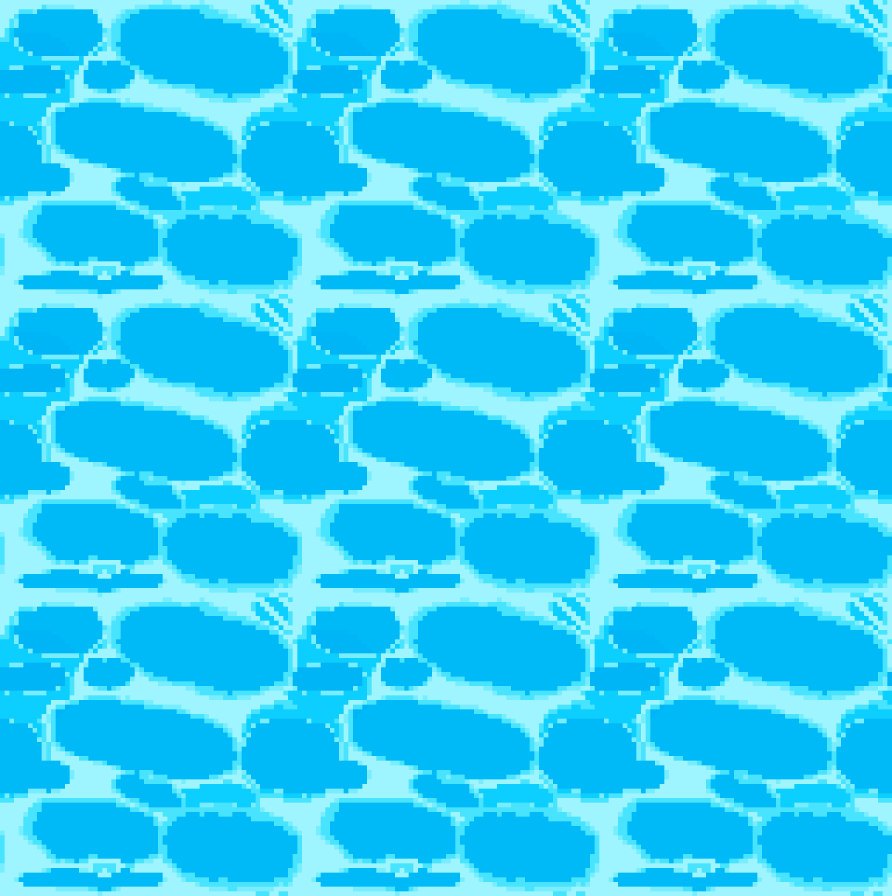
Write a Shadertoy shader that draws this texture.

```glsl
// Pixelated pool water: a square tile of dark blue cells parted by pale foam.
// Each cell is a sheared superellipse with a ragged edge, wrapped round the tile;
// foam rims, light fringes and mid-blue shallows are layered by distance.

const float REPEATS = 3.0;      // tiles across and down
const float GRID = 64.0;        // blocks per tile side
const float RAGGED = 1.5;       // edge roughness, in blocks
const float SQUARENESS = 2.6;   // superellipse exponent
const int SAMPLES = 3;          // antialiasing samples per axis

const vec3 DEEP = vec3(0.00, 0.71, 0.96);
const vec3 WATER = vec3(0.00, 0.73, 0.97);
const vec3 SHALLOW = vec3(0.05, 0.81, 1.00);
const vec3 LIGHT = vec3(0.28, 0.89, 1.00);
const vec3 MIST = vec3(0.47, 0.93, 1.00);
const vec3 FOAM = vec3(0.62, 0.96, 1.00);

// Cells: centre and half size in blocks, y pointing down
const int CELLS = 11;
const vec4 CELL[CELLS] = vec4[](
    vec4(12.6, 7.0, 9.0, 5.4), vec4(6.5, 17.3, 7.8, 3.1),
    vec4(43.5, 11.0, 18.0, 8.0), vec4(31.0, 30.3, 19.2, 7.2),
    vec4(63.0, 34.0, 10.2, 7.9), vec4(70.5, 38.3, 9.2, 3.3),
    vec4(23.6, 16.2, 5.4, 3.0), vec4(32.0, 41.9, 6.5, 2.8),
    vec4(20.3, 50.2, 13.8, 6.1), vec4(49.5, 53.5, 13.9, 7.0),
    vec4(19.5, 60.4, 15.5, 2.0));

// Shear, fringe width and foam rim width of each cell
const vec3 TRAIT[CELLS] = vec3[](
    vec3(0.0), vec3(0.0), vec3(0.17, 1.2, 2.6), vec3(0.16, 0.7, 2.5),
    vec3(0.0), vec3(0.0), vec3(0.0, 0.2, 1.9), vec3(0.25, 0.8, 0.0),
    vec3(0.08, 1.2, 2.2), vec3(0.1, 1.5, 0.0), vec3(0.0, 0.3, 0.8));

// Shallows: centre and half size
const int POOLS = 5;
const vec4 POOL[POOLS] = vec4[](
    vec4(11.8, 9.0, 10.4, 7.6), vec4(7.0, 17.0, 9.5, 10.0),
    vec4(63.0, 33.0, 11.3, 10.4), vec4(44.0, 43.5, 11.5, 4.2),
    vec4(58.5, 4.0, 4.2, 4.4));

float hash(vec2 p) {
    p = fract(p * vec2(0.1031, 0.1137));
    p += dot(p, p.yx + 33.33);
    return fract((p.x + p.y) * p.x * 17.0);
}

// Value noise that wraps after the given number of lattice steps
float wrapNoise(vec2 p, float period) {
    vec2 i = floor(p), f = fract(p);
    f = f * f * (3.0 - 2.0 * f);
    vec2 a = mod(i, period), b = mod(i + 1.0, period);
    return mix(mix(hash(a), hash(vec2(b.x, a.y)), f.x),
               mix(hash(vec2(a.x, b.y)), hash(b), f.x), f.y);
}

// Radial distance to a sheared superellipse on the wrapped tile
float blob(vec2 p, vec4 shape, float shear) {
    vec2 q = mod(p - shape.xy + 0.5 * GRID, GRID) - 0.5 * GRID;
    q.y -= shear * q.x;
    vec2 n = pow(abs(q / shape.zw) + 1e-4, vec2(SQUARENESS));
    float k = pow(n.x + n.y, 1.0 / SQUARENESS);
    return length(q) * (1.0 - 1.0 / k);
}

vec3 waterTile(vec2 p) {
    float rough = (wrapNoise(p / 4.0, GRID / 4.0) - 0.5) * RAGGED
                + (wrapNoise(p / 2.0, GRID / 2.0) - 0.5) * RAGGED * 0.6;
    float patches = 0.4 + 1.2 * wrapNoise(p / 8.0 + 3.0, GRID / 8.0);

    // Nearest water, fringe and foam rim over all cells
    float water = GRID, fringe = GRID, rim = GRID;
    for (int i = 0; i < CELLS; i++) {
        vec3 trait = TRAIT[i];
        float d = blob(p, CELL[i], trait.x) + rough;
        water = min(water, d);
        fringe = min(fringe, d - trait.y * patches);
        rim = min(rim, trait.z > 0.0 ? d - trait.z : GRID);
    }

    // Shallows with a misty border
    float pool = GRID;
    for (int i = 0; i < POOLS; i++)
        pool = min(pool, blob(p, POOL[i], 0.0) + rough);
    vec3 color = pool < -0.6 ? SHALLOW : pool < 0.4 ? LIGHT : FOAM;

    // Diagonal glints inside the last pool
    float glint = mod(p.x - p.y, 5.0);
    if (blob(p, POOL[POOLS - 1], 0.0) < 0.5 && glint < 2.0) color = FOAM;

    // Foam rims, fringes, then open water
    if (rim < 0.0) color = FOAM;
    if (fringe < 0.5) color = MIST;
    if (fringe < 0.0) color = LIGHT;
    bool shaded = blob(p, POOL[1], 0.0) < 0.0;
    if (water < 0.0) color = shaded ? DEEP : WATER;

    // Small foam ripple hanging over the lowest cell
    float ripple = blob(p, vec4(22.5, 57.6, 4.2, 2.0), 0.0);
    if (ripple < 0.0) color = ripple < -1.3 ? LIGHT : FOAM;
    return color;
}

void mainImage(out vec4 fragColor, in vec2 fragCoord) {
    vec3 sum = vec3(0.0);
    for (int i = 0; i < SAMPLES * SAMPLES; i++) {
        vec2 offset = (vec2(i % SAMPLES, i / SAMPLES) + 0.5) / float(SAMPLES) - 0.5;
        vec2 uv = (fragCoord + offset) / iResolution.xy;
        uv.y = 1.0 - uv.y;
        vec2 block = floor(fract(uv * REPEATS) * GRID) + 0.5;
        sum += waterTile(block);
    }
    fragColor = vec4(sum / float(SAMPLES * SAMPLES), 1.0);
}
```
